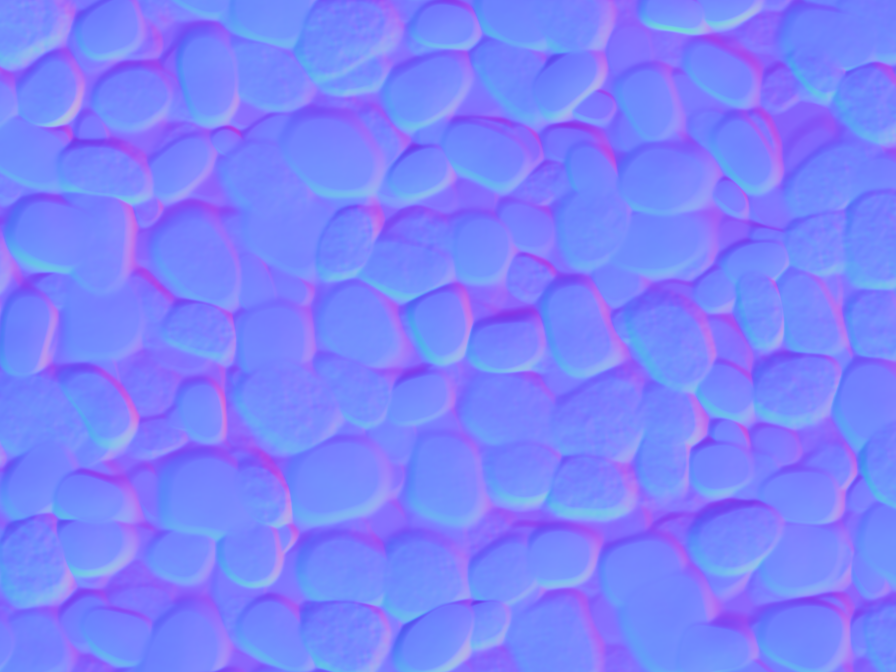
This texture map is drawn by a Shadertoy shader. Its source:

```glsl
// Tangent-space normal map of a bed of rounded, overlapping pebbles.

const float STONE_CELL  = 0.115;             // spacing of large stones (canvas height = 1)
const float FILLER_CELL = 0.072;             // spacing of the small stones beneath
const vec2  STONE_LEVEL  = vec2(0.58, 1.05); // lowest and highest top of large stones
const vec2  FILLER_LEVEL = vec2(0.15, 0.50);
const float RELIEF      = 0.0125;            // height scale of the whole bed
const float BLEND       = 16.0;              // crispness of the creases between stones
const float WARP        = 0.024;             // irregularity of the outlines
const float GRAIN       = 0.11;              // strength of the rough stone skin
const float SAMPLE_STEP = 0.0022;            // distance for the slope samples
const vec2  GAP_TILT    = vec2(0.09, -0.19); // lean of the hollows
const vec2  STONE_TILT  = vec2(-0.08, 0.07); // lean of the stone tops
const float LEFT_GAIN   = 0.6;               // left flanks are gentler
const float RIGHT_GAIN  = 1.2;               // right flanks are steeper
const float VERTICAL_GAIN = 1.15;

float hash(vec2 p) {
    return fract(sin(dot(p, vec2(127.1, 311.7))) * 43758.5453);
}

float noise(vec2 p) {
    vec2 i = floor(p), f = fract(p);
    f = f * f * (3.0 - 2.0 * f);
    return mix(mix(hash(i), hash(i + vec2(1, 0)), f.x),
               mix(hash(i + vec2(0, 1)), hash(i + vec2(1, 1)), f.x), f.y);
}

mat2 rotation(float a) {
    float c = cos(a), s = sin(a);
    return mat2(c, s, -s, c);
}

// Soft-maximum terms of one layer: x = height weight, y = weighted roughness
vec2 stoneLayer(vec2 p, float cellSize, vec2 level, float seed) {
    vec2 g = p / cellSize, home = floor(g), total = vec2(0.0);
    for (int y = -1; y <= 1; y++)
    for (int x = -1; x <= 1; x++) {
        vec2 cell = home + vec2(x, y);
        vec2 id = cell + seed;
        vec2 center = cell + 0.5 + 0.6 * (vec2(hash(id), hash(id + 17.3)) - 0.5);

        // Blunt ellipse, mostly lying flat or leaning down to the right
        float halfLength = mix(0.48, 0.76, hash(id + 31.7));
        float aspect = mix(0.58, 0.92, hash(id + 47.9));
        float angle = 0.4 + 2.4 * (hash(id + 59.1) - 0.5);
        vec2 q = abs(rotation(angle) * (g - center)) / (halfLength * vec2(1.0, aspect));
        float d = pow(pow(q.x, 2.4) + pow(q.y, 2.4), 1.0 / 2.4);

        // Shallow dome with a soft, steep rim
        float dome = (1.0 - 0.36 * d * d) * (1.0 - smoothstep(0.72, 1.26, d));
        float top = mix(level.x, level.y, hash(id + 73.3));
        float weight = exp(BLEND * top * dome) - 1.0;
        float rough = smoothstep(0.3, 1.0, hash(id + 91.7));
        total += weight * vec2(1.0, rough);
    }
    return total;
}

float bedHeight(vec2 p) {
    vec2 bend = vec2(noise(p * 13.0), noise(p * 13.0 + 41.0)) - 0.5;
    vec2 w = p + WARP * bend;
    vec2 sum = stoneLayer(w, STONE_CELL, STONE_LEVEL, 3.0)
             + stoneLayer(w + 0.037, FILLER_CELL, FILLER_LEVEL, 211.0);
    float height = log(1.0 + sum.x) / BLEND;

    // Pitted skin, strong on some stones and faint on the rest
    float rough = 0.12 + sum.y / (1.0 + sum.x);
    float skin = 0.65 * noise(p * 62.0) + 0.35 * noise(rotation(0.6) * p * 125.0);
    float swell = 0.16 * noise(p * 19.0 + 7.0);
    return height + GRAIN * rough * skin + swell;
}

void mainImage(out vec4 fragColor, in vec2 fragCoord) {
    vec2 p = fragCoord / iResolution.y;
    vec2 e = vec2(SAMPLE_STEP, 0.0);

    // Falling ground to the right is red, rising ground upward is green
    float h = bedHeight(p);
    vec2 slope = vec2(h - bedHeight(p + e.xy), bedHeight(p + e.yx) - h);
    slope *= RELIEF / SAMPLE_STEP;
    slope.x *= mix(LEFT_GAIN, RIGHT_GAIN, smoothstep(-0.08, 0.08, slope.x));
    slope.y *= VERTICAL_GAIN;

    // Broad lean of hollows and tops, with slow drift across the bed
    vec2 lean = mix(GAP_TILT, STONE_TILT, smoothstep(0.2, 0.62, h));
    vec2 drift = 0.09 * (vec2(noise(p * 5.0), noise(p * 5.0 + 23.0)) - 0.5);

    vec3 normal = normalize(vec3(slope + lean + drift, 1.0));
    fragColor = vec4(0.5 + 0.5 * normal, 1.0);
}
```
